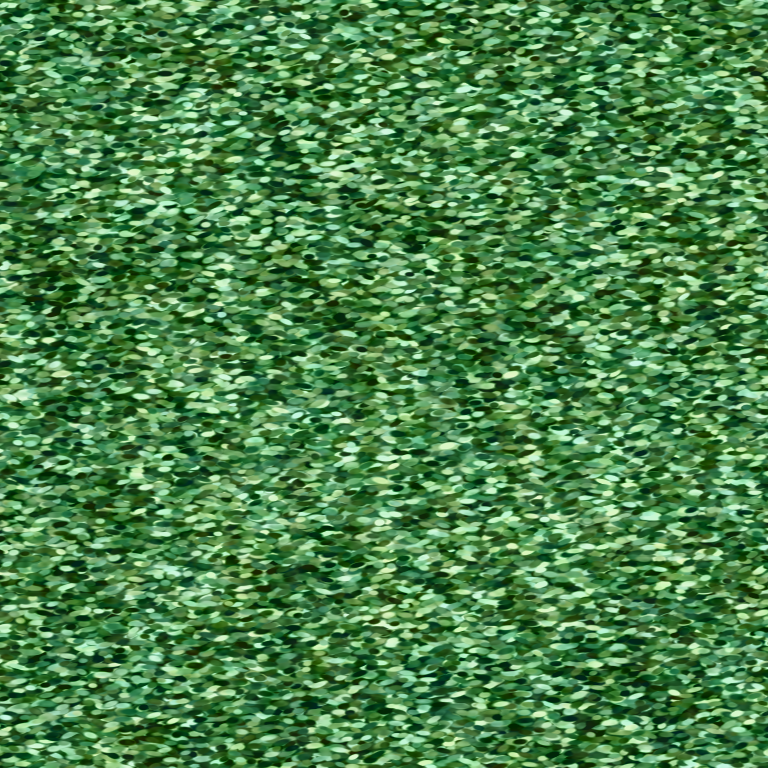
A three.js fragment shader for this texture:

```glsl
// Dense turf seen from above: short, nearly horizontal blades of many greens.
// Layers of jittered soft ellipses are painted over each other as a tone level,
// then broad patches and fine grain are added and the level picks the colour.
varying vec2 vUv;

const int LAYERS = 5;
const vec2 CELL = vec2(0.022, 0.010);       // spacing of blades in one layer
const vec2 BLADE_MIN = vec2(0.007, 0.0034); // half length, half thickness
const vec2 BLADE_MAX = vec2(0.0145, 0.0050);
const float LEAN = 0.06;
const float LEAN_SPREAD = 0.45;

float hash(vec2 p) {
  return fract(sin(dot(p, vec2(127.1, 311.7))) * 43758.5453);
}

float noise(vec2 p) {
  vec2 i = floor(p);
  vec2 f = fract(p);
  f = f * f * (3.0 - 2.0 * f);
  float low = mix(hash(i), hash(i + vec2(1.0, 0.0)), f.x);
  float high = mix(hash(i + vec2(0.0, 1.0)), hash(i + vec2(1.0, 1.0)), f.x);
  return mix(low, high, f.y);
}

vec2 rotate(vec2 p, float angle) {
  float c = cos(angle);
  float s = sin(angle);
  return vec2(c * p.x + s * p.y, c * p.y - s * p.x);
}

// Soft coverage of an ellipse with the given half axes
float bladeMask(vec2 p, vec2 halfSize, float angle) {
  float d = length(rotate(p, angle) / halfSize);
  return 1.0 - smoothstep(0.55, 1.12, d);
}

// Paints one layer over state: x is tone level, y is warm or cool tint
vec2 paintLayer(vec2 state, vec2 uv, float layer) {
  vec2 p = uv / CELL + layer * vec2(17.37, 9.71);
  vec2 home = floor(p);
  for (int j = -1; j <= 1; j++) {
    for (int i = -1; i <= 1; i++) {
      vec2 id = home + vec2(float(i), float(j));
      vec2 seed = id + layer * 31.7;
      vec2 jitter = vec2(hash(seed + 1.3), hash(seed + 2.9));
      vec2 offset = (p - id - jitter) * CELL;
      vec2 size = mix(BLADE_MIN, BLADE_MAX, vec2(hash(seed + 4.1), hash(seed + 5.7)));
      float angle = LEAN + LEAN_SPREAD * (hash(seed + 7.3) + hash(seed + 8.9) - 1.0);
      float level = mix(-1.0, 6.2, pow(hash(seed + 10.1), 1.25));
      float tint = hash(seed + 12.7) - 0.5;
      state = mix(state, vec2(level, tint), bladeMask(offset, size, angle));
    }
  }
  return state;
}

// Ramp from soil at level -1 to glint at level 6
vec3 turfColour(float level) {
  vec3 soil = vec3(0.01, 0.15, 0.03);
  vec3 deep = vec3(0.07, 0.27, 0.07);
  vec3 shade = vec3(0.16, 0.39, 0.16);
  vec3 leaf = vec3(0.26, 0.51, 0.27);
  vec3 soft = vec3(0.39, 0.63, 0.38);
  vec3 pale = vec3(0.53, 0.76, 0.53);
  vec3 light = vec3(0.67, 0.89, 0.67);
  vec3 glint = vec3(0.81, 0.97, 0.80);
  vec3 c = mix(soil, deep, clamp(level + 1.0, 0.0, 1.0));
  c = mix(c, shade, clamp(level, 0.0, 1.0));
  c = mix(c, leaf, clamp(level - 1.0, 0.0, 1.0));
  c = mix(c, soft, clamp(level - 2.0, 0.0, 1.0));
  c = mix(c, pale, clamp(level - 3.0, 0.0, 1.0));
  c = mix(c, light, clamp(level - 4.0, 0.0, 1.0));
  return mix(c, glint, clamp(level - 5.0, 0.0, 1.0));
}

void main() {
  // Dark ground, then blades from the bottom up
  vec2 state = vec2(0.3, 0.0);
  for (int k = 0; k < LAYERS; k++) {
    state = paintLayer(state, vUv, float(k));
  }

  // Broad patches, upright shaded gaps and fine grain
  float patches = noise(vUv * 9.0 + 3.0) - 0.5;
  float gaps = noise(vUv * vec2(42.0, 17.0) + 8.0) - 0.5;
  float grain = noise(vUv * vec2(120.0, 230.0)) - 0.5;
  float level = state.x + 0.7 * patches + 1.2 * gaps + 1.3 * grain;

  // Warm and cool shifts, with some richer green
  float warmth = 0.11 * state.y + 0.05 * (noise(vUv * 24.0 + 40.0) - 0.5);
  float richness = 0.10 * (noise(vUv * vec2(60.0, 110.0) + 70.0) - 0.5);
  vec3 colour = turfColour(level) + vec3(warmth - richness, 0.0, -warmth - richness);
  gl_FragColor = vec4(clamp(colour, 0.0, 1.0), 1.0);
}
```
